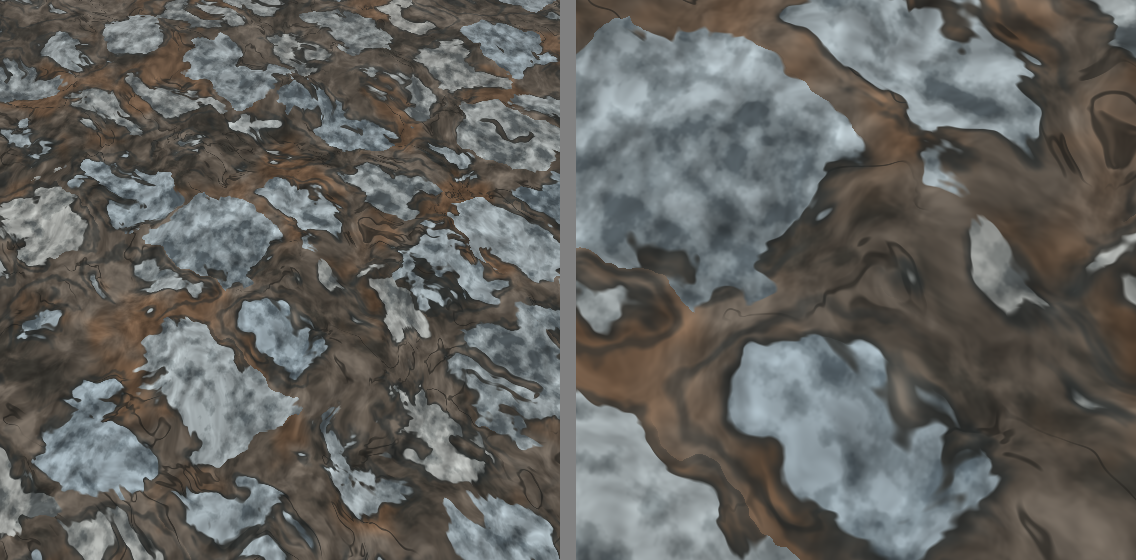
Left, the full canvas; right, a detail of the centre.
A three.js fragment shader for this texture:

```glsl
varying vec2 vUv;

#define HORIZON 2.2
#define STONE_SPACING vec2(0.215, 0.155)
#define LONG_AXIS vec2(0.74, -0.67)
#define CROSS_AXIS vec2(0.92, 0.39)
#define MUD_DARK vec3(0.215, 0.205, 0.185)
#define MUD_BASE vec3(0.325, 0.295, 0.262)
#define MUD_LIGHT vec3(0.425, 0.390, 0.352)
#define RUST vec3(0.43, 0.315, 0.225)
#define STONE_DARK vec3(0.31, 0.34, 0.355)
#define STONE_MID vec3(0.46, 0.49, 0.50)
#define STONE_LIGHT vec3(0.60, 0.63, 0.64)
#define WET_SHADOW vec3(0.155, 0.175, 0.178)

float hash(vec2 p) {
  return fract(sin(dot(p, vec2(127.1, 311.7))) * 43758.5453);
}

float noise(vec2 p) {
  vec2 i = floor(p);
  vec2 f = fract(p);
  f = f * f * (3.0 - 2.0 * f);
  return mix(mix(hash(i), hash(i + vec2(1.0, 0.0)), f.x),
             mix(hash(i + vec2(0.0, 1.0)), hash(i + 1.0), f.x), f.y);
}

float fbm(vec2 p) {
  float sum = 0.0;
  float amp = 0.533;
  for (int i = 0; i < 4; i++) {
    sum += amp * noise(p);
    p = mat2(1.6, 1.2, -1.2, 1.6) * p + 7.3;
    amp *= 0.5;
  }
  return sum;
}

// Perspective view of the ground, close to unit scale at mid canvas
vec2 groundPoint(vec2 uv) {
  float depth = HORIZON - uv.y;
  float middle = HORIZON - 0.5;
  return vec2((uv.x - 0.5) * middle, middle * middle) / depth;
}

// Coordinates along the two slanted paving directions
vec2 pavingCoords(vec2 g) {
  vec2 a = LONG_AXIS;
  vec2 b = CROSS_AXIS;
  return vec2(g.x * b.y - g.y * b.x, a.x * g.y - a.y * g.x) / (a.x * b.y - a.y * b.x);
}

float roundedBox(vec2 p, vec2 extent, float radius) {
  vec2 q = abs(p) - extent + radius;
  return length(max(q, 0.0)) + min(max(q.x, q.y), 0.0) - radius;
}

// Distance to the stone of this cell; id receives the cell number
float stoneDistance(vec2 p, out vec2 id) {
  vec2 c = p / STONE_SPACING;
  float lane = floor(c.x);
  c.y += 0.5 * mod(lane, 2.0) + 0.3 * hash(vec2(lane, 4.0));
  id = vec2(lane, floor(c.y));
  vec2 local = (fract(c) - 0.5) * STONE_SPACING;
  vec2 extent = STONE_SPACING * (0.33 + 0.11 * vec2(hash(id + 3.1), hash(id + 8.7)));
  return roundedBox(local, extent, 0.03);
}

vec3 mudColor(vec2 g, vec2 streak, vec2 warp) {
  float tone = fbm(streak * vec2(11.0, 19.0) + 3.0 * warp);
  float grain = fbm(g * 48.0 + 5.0 * warp);
  float m = 0.62 * tone + 0.38 * grain;
  vec3 col = mix(MUD_DARK, MUD_BASE, smoothstep(0.33, 0.49, m));
  col = mix(col, MUD_LIGHT, smoothstep(0.49, 0.65, m));
  float rust = smoothstep(0.53, 0.70, fbm(g * 8.0 + 41.0));
  col = mix(col, RUST * (0.65 + 0.7 * m), 0.65 * rust);

  // Broken winding cracks
  float ridge = abs(fbm(streak * vec2(13.0, 21.0) + 4.0 * warp + 70.0) - 0.5);
  float broken = smoothstep(0.42, 0.60, noise(g * 14.0 + 9.0));
  return mix(col, MUD_DARK * 0.72, 0.7 * broken * (1.0 - smoothstep(0.004, 0.028, ridge)));
}

vec3 stoneColor(vec2 g, vec2 streak, vec2 warp, vec2 id) {
  float tone = 0.5 * fbm(streak * vec2(26.0, 44.0) + 4.0 * warp) + 0.5 * fbm(g * 62.0 + 13.0);
  tone += 0.10 * (hash(id + 21.0) - 0.4);
  vec3 col = mix(STONE_DARK, STONE_MID, smoothstep(0.34, 0.47, tone));
  col = mix(col, STONE_LIGHT, smoothstep(0.46, 0.60, tone));
  vec3 tint = mix(vec3(1.04, 1.0, 0.96), vec3(0.96, 1.0, 1.03), hash(id + 33.0));
  return col * tint;
}

void main() {
  vec2 g = groundPoint(vUv);
  vec2 warp = vec2(fbm(g * 7.0), fbm(g * 7.0 + 17.0)) - 0.5;
  vec2 ripple = vec2(fbm(g * 28.0 + 5.0), fbm(g * 28.0 + 31.0)) - 0.5;
  vec2 streak = pavingCoords(g);
  vec2 id;
  float d = stoneDistance(pavingCoords(g + 0.10 * warp + 0.035 * ripple), id);

  // Bare rock shows where wear and noise beat the mud cover
  float wear = mix(-1.75, 0.65, hash(id + 12.0));
  float blotch = fbm(streak * vec2(17.0, 25.0) + 4.0 * warp + 50.0) - 0.5;
  float exposure = min(-d / 0.022, 1.0) + 5.5 * blotch + wear;
  float bare = smoothstep(-0.10, 0.16, exposure);

  // Mud, dark joints and wet rims around the rock
  vec3 col = mudColor(g, streak, warp);
  float jointGap = smoothstep(0.40, 0.62, noise(g * 11.0 + 60.0));
  float joint = jointGap * (1.0 - smoothstep(0.001, 0.007, abs(d - 0.010)));
  col = mix(col, WET_SHADOW, 0.55 * joint);
  float rim = smoothstep(-0.85, -0.05, exposure) * (1.0 - smoothstep(0.0, 0.014, d));
  col = mix(col, WET_SHADOW, 0.72 * rim);
  col = mix(col, stoneColor(g, streak, warp, id), bare);

  // Relief lit from the upper left
  vec2 bumps = g * 36.0 + 4.0 * warp;
  float relief = fbm(bumps) - fbm(bumps + vec2(-0.22, 0.26));
  col *= 1.0 + 0.9 * relief;

  // Slight haze towards the far side
  col = mix(col, vec3(0.40, 0.38, 0.36), 0.16 * smoothstep(0.65, 1.0, vUv.y));
  gl_FragColor = vec4(col, 1.0);
}
```
